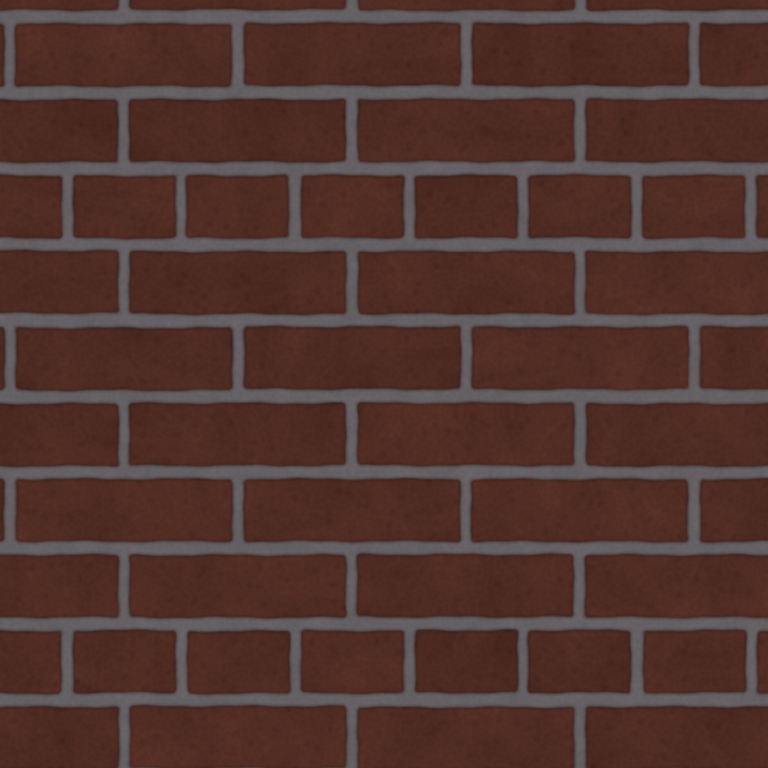
A WebGL 2 fragment shader for this texture:

```glsl
#version 300 es
precision highp float;
// Brick wall in running bond: rows of long bricks shift by half a brick, and
// every sixth row holds half-length bricks. Each brick is a rounded box distance
// with a wavy rim; layered sines and cellular noise mottle the clay and mortar.

uniform vec2 u_resolution;
out vec4 fragColor;

// Layout, in canvas units
const vec2 PITCH = vec2(0.2969, 0.0988);   // long brick plus joint
const vec2 JOINT = vec2(0.0146, 0.0172);   // mortar widths
const vec2 FIRST = vec2(0.0130, 0.0221);   // first joint from left and from top
const float BOND_PERIOD = 6.0;             // rows between short rows
const float SHORT_ROW = 3.0;
const float CORNER = 0.0050;
const float SOFTNESS = 0.0021;

// Wear
const float WOBBLE = 0.0011;
const float SIZE_JITTER = 0.0018;
const float RIM_WIDTH = 0.0055;
const float MOTTLE = 0.085;
const float GRAIN = 0.09;
const float BRICK_VARIATION = 0.07;

// Colours
const vec3 CLAY = vec3(0.312, 0.170, 0.134);
const vec3 CLAY_RIM = vec3(0.255, 0.150, 0.130);
const vec3 MORTAR = vec3(0.396, 0.378, 0.394);
const vec3 MORTAR_EDGE = vec3(0.350, 0.315, 0.322);

vec2 hash2(vec2 p) {
    vec3 q = fract(p.xyx * vec3(0.1031, 0.1030, 0.0973));
    q += dot(q, q.yzx + 33.33);
    return fract((q.xx + q.yz) * q.zy);
}

// Distance to the nearest scattered point
float cellular(vec2 p) {
    vec2 cell = floor(p);
    float nearest = 1.0;
    for (int y = -1; y <= 1; y++) {
        for (int x = -1; x <= 1; x++) {
            vec2 c = cell + vec2(x, y);
            nearest = min(nearest, length(c + hash2(c) - p));
        }
    }
    return nearest;
}

// Rotated, warped sine octaves, roughly -1 to 1
float layeredSines(vec2 p) {
    const mat2 TURN = mat2(0.80, 0.60, -0.60, 0.80);
    float sum = 0.0, amplitude = 0.5;
    for (int i = 0; i < 5; i++) {
        p = TURN * p * 1.75 + 1.7;
        p += 0.8 * sin(p.yx * 0.7);
        sum += amplitude * sin(p.x) * cos(p.y);
        amplitude *= 0.65;
    }
    return sum;
}

float roundedBox(vec2 p, vec2 halfSize, float radius) {
    vec2 q = abs(p) - halfSize + radius;
    return length(max(q, 0.0)) + min(max(q.x, q.y), 0.0) - radius;
}

void main() {
    vec2 uv = gl_FragCoord.xy / u_resolution;
    vec2 p = vec2(uv.x, 1.0 - uv.y);       // measured down from the top

    // Bond layout
    float row = floor((p.y - FIRST.y) / PITCH.y) + 1.0;
    bool isShort = mod(row, BOND_PERIOD) == SHORT_ROW;
    float shift = isShort ? 0.25 : 0.5 * mod(row + 1.0, 2.0);
    vec2 size = PITCH * vec2(isShort ? 0.5 : 1.0, 1.0);
    float along = (p.x - FIRST.x - shift * PITCH.x) / size.x;
    vec2 id = vec2(floor(along), row);
    vec2 local = vec2(fract(along) - 0.5, fract((p.y - FIRST.y) / PITCH.y) - 0.5) * size;

    // Brick outline with uneven edges
    vec2 seed = hash2(id + 17.0);
    vec2 tone = hash2(id + 53.0);
    vec2 phase = seed * 40.0;
    vec2 wave = sin(p.yx * vec2(95.0, 48.0) + phase)
              + 0.5 * sin(p.yx * vec2(210.0, 131.0) + phase.yx);
    vec2 bent = local + WOBBLE * wave * vec2(0.5, 0.8) + SIZE_JITTER * (seed - 0.5);
    float d = roundedBox(bent, 0.5 * (size - JOINT), CORNER);

    // Clay: clouds, grain, scattered dark spots and a shaded rim
    float clouds = layeredSines(p * 17.0 + phase);
    float grain = cellular(p * 150.0) - 0.5;
    float spots = 1.0 - smoothstep(0.05, 0.28, cellular(p * 38.0 + phase));
    float light = 1.0 + MOTTLE * clouds + GRAIN * grain - 0.06 * spots
                + BRICK_VARIATION * (tone.x - 0.5);
    float rim = smoothstep(-RIM_WIDTH, 0.0, d);
    rim *= bent.y < 0.0 ? 1.0 : 0.75;      // deeper shade under the upper joint
    vec3 clay = mix(CLAY, CLAY_RIM, rim) * light;

    // Mortar: pale centre, faint grit
    float grit = 0.04 * layeredSines(p * 32.0) + 0.06 * grain;
    vec3 mortar = mix(MORTAR_EDGE, MORTAR, smoothstep(0.0, 0.0050, d)) * (1.0 + grit);

    float edge = max(SOFTNESS, 0.75 / u_resolution.y);
    fragColor = vec4(mix(clay, mortar, smoothstep(-edge, edge, d)), 1.0);
}
```
